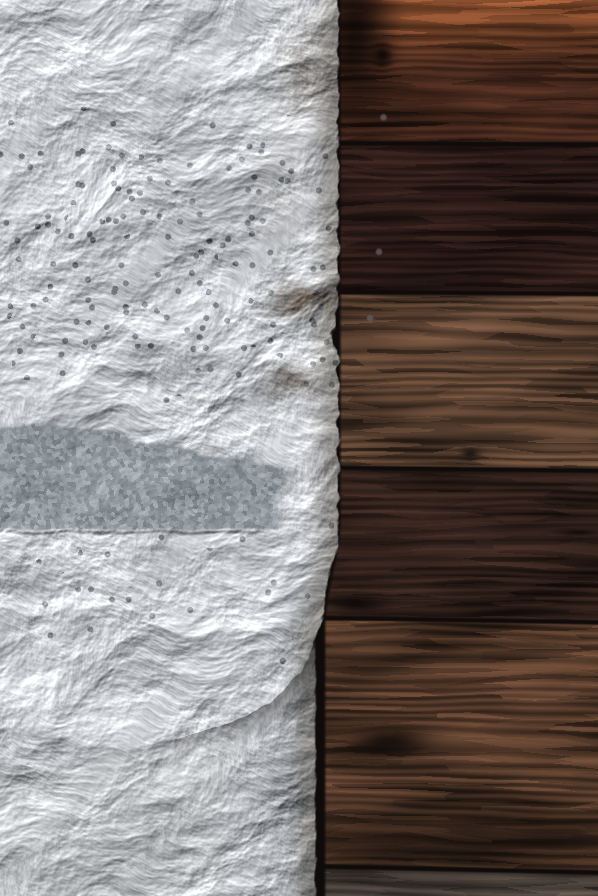
Write a Shadertoy shader that draws this texture.

```glsl
const vec3 STONE_LIGHT = vec3(0.775, 0.785, 0.80);
const vec3 STONE_COOL = vec3(0.50, 0.52, 0.545);
const vec3 STONE_WARM = vec3(0.36, 0.31, 0.26);
const vec3 SLAB = vec3(0.56, 0.59, 0.615);
const vec3 GAP = vec3(0.055, 0.042, 0.04);
const vec3 SUNLIT = vec3(0.70, 0.40, 0.23);
const float EDGE = 0.378;
const float RELIEF_GAIN = 0.062;
const float SEAMS[5] = float[5](0.84, 0.674, 0.478, 0.31, 0.0325);
const vec3 PLANKS[6] = vec3[6](
  vec3(0.27, 0.155, 0.11), vec3(0.18, 0.11, 0.095), vec3(0.36, 0.26, 0.195),
  vec3(0.21, 0.14, 0.115), vec3(0.35, 0.24, 0.175), vec3(0.33, 0.29, 0.26));
// Knots and hollows: centre, radii
const vec4 KNOTS[5] = vec4[5](
  vec4(0.427, 0.938, 0.01, 0.014), vec4(0.434, 0.173, 0.04, 0.016),
  vec4(0.525, 0.494, 0.01, 0.006), vec4(0.645, 0.406, 0.025, 0.004),
  vec4(0.4, 0.325, 0.035, 0.012));
const vec4 HOLLOWS[9] = vec4[9](
  vec4(0.333, 0.664, 0.036, 0.014), vec4(0.325, 0.573, 0.035, 0.014),
  vec4(0.235, 0.79, 0.075, 0.055), vec4(0.345, 0.92, 0.03, 0.05),
  vec4(0.09, 0.555, 0.05, 0.01), vec4(0.19, 0.587, 0.048, 0.012),
  vec4(0.335, 0.31, 0.03, 0.04), vec4(0.02, 0.352, 0.05, 0.012),
  vec4(0.325, 0.1, 0.045, 0.085));
const float DEPTHS[9] = float[9](0.75, 0.55, 0.38, 0.35, 0.4, 0.5, 0.4, 0.45, 0.5);
const vec2 NAILS[3] = vec2[3](vec2(0.428, 0.869), vec2(0.423, 0.719), vec2(0.413, 0.645));

vec2 hash2(vec2 p) {
  return fract(sin(vec2(dot(p, vec2(127.1, 311.7)), dot(p, vec2(269.5, 183.3)))) * 43758.5);
}

// Cellular noise: nearest distance, random value of that cell
vec2 cells(vec2 p) {
  vec2 base = floor(p), best = vec2(9.0, 0.0);
  for (int k = 0; k < 9; k++) {
    vec2 cell = base + vec2(k % 3 - 1, k / 3 - 1), rnd = hash2(cell);
    float d = length(cell + rnd - p);
    if (d < best.x) best = vec2(d, fract(rnd.x * 7.3 + rnd.y * 3.1));
  }
  return best;
}

float sines(vec2 p) {
  return (sin(p.x + 1.7 * sin(p.y * 0.8)) + 0.5 * sin(p.y * 2.1 + 1.3 * sin(p.x * 1.6))
    + 0.25 * sin(p.x * 3.7 - p.y * 4.3)) / 1.75;
}

float spot(vec2 p, vec4 s) {
  vec2 d = (p - s.xy) / s.zw;
  return exp(-dot(d, d));
}

float below(float edge, float x, float soft) {
  return 1.0 - smoothstep(edge - soft, edge + soft, x);
}

float relief(vec2 p) {
  vec2 q = p * vec2(0.85, 1.3) + 0.02 * vec2(sines(p * 17.0), sines(p.yx * 23.0 + 5.0));
  float height = 0.0, amp = 0.09, freq = 8.0;
  for (int i = 0; i < 6; i++) {
    height += amp * cells(q * freq).x;
    q = mat2(0.92, 0.39, -0.39, 0.92) * q + 3.1;
    freq *= 2.05;
    amp *= 0.53;
  }
  return height;
}

vec3 wood(vec2 p, float px) {
  float y = p.y + 0.022 * (1.0 - p.y) * (p.x - EDGE), seam = 1.0, knot = 0.0, bend = 0.0;
  int plank = 0;
  for (int i = 0; i < 5; i++) {
    if (y < SEAMS[i]) plank = i + 1;
    seam = min(seam, abs(y - SEAMS[i]));
    float k = spot(p, KNOTS[i]);
    knot += k;
    bend += k * (p.y - KNOTS[i].y);
  }
  // Grain bends round the knots
  float id = float(plank) * 2.7;
  float g = y - 0.6 * bend + 0.003 * sines(vec2(p.x * 13.0 + id, y * 25.0));
  float rings = 0.5 + 0.5 * sin(g * 520.0 + 3.5 * sin(g * 67.0 + id) + 1.5 * sines(vec2(p.x * 8.0, g * 90.0)));
  float fibre = cells(vec2(p.x * 11.0 + id, g * 190.0)).y;
  float stain = sines(vec2(p.x * 15.0, y * 34.0) + id);
  vec3 col = PLANKS[plank] * (0.46 + 0.38 * rings + 0.42 * fibre + 0.22 * stain);
  // Sunlit top and dark stains
  float sun = smoothstep(0.91, 1.0, y) * smoothstep(0.4, 0.46, p.x);
  col = mix(col, SUNLIT * (0.55 + 0.3 * rings + 0.3 * fibre), 0.8 * sun);
  col *= 1.0 - 0.65 * spot(p, vec4(0.395, 0.96, 0.03, 0.06));
  col *= 1.0 - 0.45 * spot(p, vec4(0.52, 0.055, 0.25, 0.035));
  col *= 1.0 - 0.65 * min(knot, 1.0);
  for (int i = 0; i < 3; i++)
    col = mix(col, vec3(0.37), 0.8 * below(0.0035, length(p - NAILS[i]), px));
  return mix(GAP, col, smoothstep(0.001, 0.0022 + px, seam));
}

vec3 stone(vec2 p, float rim, float px) {
  const float STEP = 0.0028;
  float lit = (relief(p + STEP * vec2(0.5, -0.87)) - relief(p)) / STEP;
  float wave = sines(p * vec2(24.0, 39.0)), ragged = 0.004 * sines(p * 70.0);
  vec3 col = STONE_LIGHT + 0.025 * wave;
  float warmth = smoothstep(0.27, 0.33, p.x) * smoothstep(0.45, 0.55, p.y);
  for (int i = 0; i < 9; i++)
    col = mix(col, mix(STONE_COOL, STONE_WARM, warmth),
      DEPTHS[i] * spot(p + vec2(0.008 * wave, 2.0 * ragged), HOLLOWS[i]));
  // Smooth slab with a crack under it
  float top = 0.524 - 0.045 * smoothstep(0.05, 0.34, p.x) + ragged;
  float slab = smoothstep(0.407, 0.411, p.y + 0.3 * ragged) * below(top, p.y, 0.003)
    * below(0.315, p.x + 2.0 * ragged, 0.01);
  float speckle = cells(p * 210.0).y - 0.5;
  col = mix(col, SLAB + 0.12 * speckle, slab);
  float crack = below(0.0016, abs(p.y - 0.406 + 0.4 * ragged), px) * below(0.3, p.x, 0.02);
  col *= 1.0 - 0.4 * crack;
  // Embedded grit, densest in the upper band
  vec2 grit = cells(p * 78.0);
  float band = below(0.86, p.y, 0.04) * smoothstep(0.54, 0.62, p.y)
    + 0.4 * spot(p, vec4(0.2, 0.34, 0.3, 0.07));
  float pebble = step(1.0 - 0.26 * band, grit.y) * below(0.26, grit.x, 0.06) * (1.0 - slab);
  col = mix(col, vec3(0.4, 0.42, 0.44), 0.75 * pebble);
  col += RELIEF_GAIN * lit * (1.0 - 0.7 * slab) + 0.04 * speckle;
  return col * mix(vec3(0.7, 0.68, 0.65), vec3(1.0), smoothstep(0.0, 0.04, rim));
}

void mainImage(out vec4 fragColor, in vec2 fragCoord) {
  vec2 p = fragCoord / iResolution.y;
  float px = 1.5 / iResolution.y;
  float chips = 0.0025 * sines(p * 95.0) + 0.002 * sines(p.yx * 210.0);
  // Upper block sweeps into an overhang above the lower block
  float drop = max(0.0, 0.4 - p.y), notch = (p.y - 0.63) / 0.02;
  float upper = EDGE - 0.22 * drop - 0.126 * pow(drop / 0.223, 6.3) - 0.007 * exp(-notch * notch) + chips;
  float lower = 0.352 + 0.5 * chips;
  float boards = mix(0.362, 0.379, smoothstep(0.3, 0.42, p.y));
  vec3 col = mix(GAP, wood(p, px), smoothstep(-px, px + 0.002, p.x - boards));
  vec3 rock = stone(p, max(upper, lower) - p.x, px);
  float shade = exp(-max(0.0, p.x - upper) / 0.035) * smoothstep(0.14, 0.27, p.x);
  col = mix(col, rock * (0.95 - 0.38 * shade), below(lower, p.x, px) * below(0.28, p.y, 0.01));
  col = mix(col, rock, below(upper, p.x, px));
  fragColor = vec4(clamp(col, 0.0, 1.0), 1.0);
}
```
